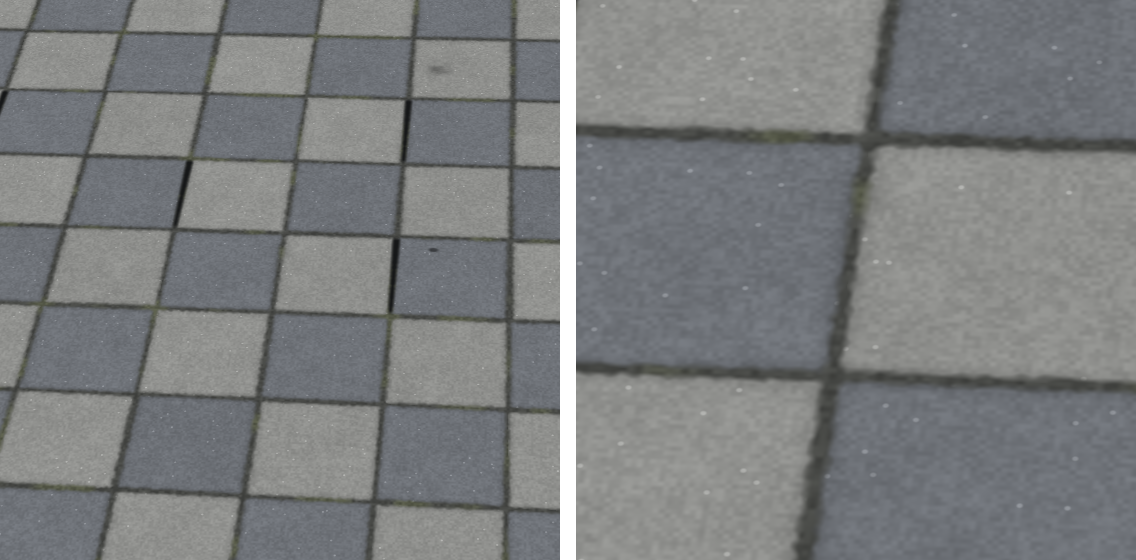
Left, the full canvas; right, a detail of the centre.
Write a Shadertoy shader that draws this texture.

```glsl
// Checkerboard of light and dark concrete paving slabs receding in perspective.

#define LIGHT vec3(0.565, 0.568, 0.557)
#define DARK vec3(0.432, 0.447, 0.470)
#define JOINT vec3(0.275, 0.280, 0.268)
#define MOSS vec3(0.350, 0.365, 0.285)
#define GAP vec3(0.075, 0.080, 0.085)
#define JOINT_HALF 0.023     // half joint width, in slabs
#define GAP_HALF 0.027       // half width of an opened joint
#define SOFTNESS 0.014       // edge blur, in slabs
#define SHIFT 0.016          // how far slabs sit out of line
#define GRAIN 0.17           // strength of the concrete grain
#define STAIN vec2(2.27, 0.53)
#define FLECK vec2(2.33, 3.16)

float hash(vec2 p) {
    vec3 q = fract(vec3(p.xyx) * 0.1031);
    q += dot(q, q.yzx + 33.33);
    return fract((q.x + q.y) * q.z);
}

float noise(vec2 p) {
    vec2 i = floor(p), f = fract(p);
    f = f * f * (3.0 - 2.0 * f);
    return mix(mix(hash(i), hash(i + vec2(1, 0)), f.x),
               mix(hash(i + vec2(0, 1)), hash(i + vec2(1, 1)), f.x), f.y);
}

// Canvas (y down) to slab coordinates: invert the ground projection.
vec2 toGround(vec2 p) {
    mat3 projection = mat3(0.17022, 0.00307, -0.00559,
                           -0.03953, 0.09927, -0.04156,
                           0.39063, 0.06120, 1.0);
    vec3 h = inverse(projection) * vec3(p, 1.0);
    return h.xy / h.z;
}

float roundedBox(vec2 p, float halfSize, float radius) {
    vec2 d = abs(p) - halfSize + radius;
    return length(max(d, 0.0)) + min(max(d.x, d.y), 0.0) - radius;
}

// Concrete face: per-slab tone, blotches, grain and pale specks.
vec3 slabColour(vec2 g, vec2 id) {
    bool dark = mod(id.x + id.y, 2.0) > 0.5;
    vec3 colour = dark ? DARK : LIGHT;
    float tone = 0.035 * (hash(id + 71.0) - 0.5);
    float blotch = 0.05 * (noise(g * 5.0 + 40.0) - 0.5);
    float grain = 0.65 * noise(g * 58.0 + 900.0) + 0.35 * noise(g * 27.0 + 300.0) - 0.5;
    colour *= 1.0 + tone + blotch + GRAIN * (dark ? 1.15 : 1.0) * grain;

    vec2 cell = floor(g * 22.0);
    vec2 centre = 0.3 + 0.4 * vec2(hash(cell + 11.0), hash(cell + 23.0));
    float speck = step(0.965, hash(cell + 57.0))
                * smoothstep(0.28, 0.08, length(fract(g * 22.0) - centre));
    return colour + 0.12 * speck;
}

void mainImage(out vec4 fragColor, in vec2 fragCoord) {
    vec2 p = fragCoord / iResolution.xy;
    vec2 g = toGround(vec2(p.x, 1.0 - p.y));
    vec2 pixel = fwidth(g);
    float blur = SOFTNESS + 0.6 * max(pixel.x, pixel.y);

    // Slab shape, slightly displaced and with a crumbly rim
    vec2 id = floor(g);
    vec2 jitter = SHIFT * (vec2(hash(id + 5.0), hash(id + 19.0)) - 0.5);
    vec2 local = g - id - 0.5 - jitter;
    float turn = 0.02 * (hash(id + 37.0) - 0.5);
    local += turn * vec2(-local.y, local.x);
    float rim = 0.016 * (noise(g * 30.0 + 200.0) - 0.5);
    float edge = roundedBox(local, 0.5 - JOINT_HALF, 0.025) + rim;

    // Joint filling with patches of moss and grit
    vec3 joint = mix(JOINT, MOSS, 0.8 * smoothstep(0.55, 0.85, noise(g * 4.0 + 80.0)));
    joint *= 0.85 + 0.3 * noise(g * 45.0 + 500.0);

    // Face with a worn, shaded border
    vec3 colour = slabColour(g, id);
    colour *= 1.0 - 0.10 * smoothstep(-0.055, 0.0, edge);

    // Smudge and fleck
    vec2 s = (g - STAIN) * vec2(1.0, 1.3);
    float smudge = exp(-90.0 * dot(s, s)) * (0.4 + 0.8 * noise(g * 14.0));
    colour *= 1.0 - 0.30 * smudge;
    colour *= 1.0 - 0.45 * smoothstep(0.05, 0.015, length((g - FLECK) * vec2(0.8, 1.3)));

    colour = mix(colour, joint, smoothstep(-blur, blur, edge));

    // Staggered upright joints opened by settling in the middle rows
    float line = round(g.x);
    bool opened = mod(line + 2.0 * id.y, 4.0) < 0.5 && id.y > 0.5 && id.y < 3.5;
    float along = fract(g.y);
    float width = GAP_HALF * mix(1.15, 0.55, along);
    float gap = smoothstep(width + blur, width - blur, abs(g.x - line) + 0.5 * rim);
    gap *= smoothstep(0.0, 0.06, along) * smoothstep(1.0, 0.92, along);
    colour = mix(colour, GAP, opened ? 0.95 * gap : 0.0);

    fragColor = vec4(clamp(colour, 0.0, 1.0), 1.0);
}
```
